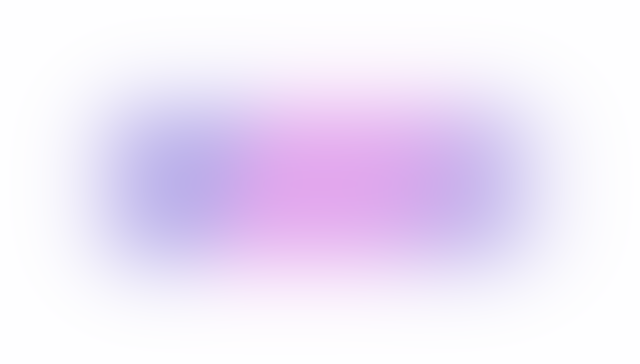
A Shadertoy shader for this background:

```glsl
#define PAPER     vec3(0.997, 0.997, 0.999)
#define LAVENDER  vec3(0.705, 0.665, 0.910)
#define PINK      vec3(0.885, 0.640, 0.928)
#define GLOW_X    vec2(0.295, 1.430)  // left and right edges
#define GLOW_Y    vec2(0.280, 0.708)  // bottom and top edges
#define GLOW_BLUR vec3(0.115, 0.130, 0.106)  // left, right, vertical
#define PINK_X    vec2(0.650, 1.200)
#define PINK_BLUR vec2(0.095, 0.140)
#define SLANT     0.22
#define ASPECT    1.7534

// Gaussian-blurred step: 0 to 1 across an edge
float softEdge(float distanceInside, float blur) {
    float z = clamp(distanceInside / blur, -4.0, 4.0);
    return 0.5 + 0.5 * tanh(0.798 * z * (1.0 + 0.0447 * z * z));
}

// Soft band between two edges
float softBand(float x, vec2 edges, vec2 blur) {
    return softEdge(x - edges.x, blur.x) * softEdge(edges.y - x, blur.y);
}

void mainImage(out vec4 fragColor, in vec2 fragCoord) {
    // Canvas height is one unit
    vec2 p = fragCoord / iResolution.xy * vec2(ASPECT, 1.0);

    // Blurred rectangle of colour
    float glow = softBand(p.x, GLOW_X, GLOW_BLUR.xy)
               * softBand(p.y, GLOW_Y, GLOW_BLUR.zz);

    // Slightly tilted pink core
    float tiltedX = p.x - SLANT * (p.y - 0.5);
    float pinkness = softBand(tiltedX, PINK_X, PINK_BLUR);

    vec3 tint = mix(LAVENDER, PINK, pinkness);
    fragColor = vec4(mix(PAPER, tint, glow), 1.0);
}
```
